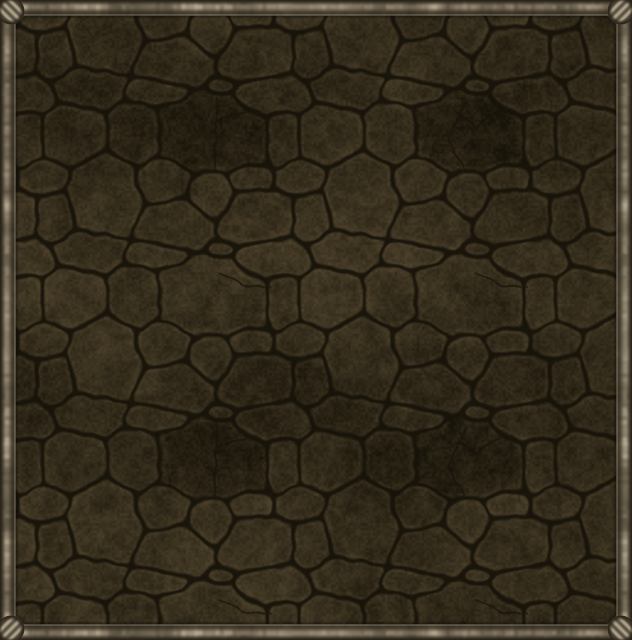
A WebGL 2 fragment shader for this texture:

```glsl
#version 300 es
precision highp float;
uniform vec2 u_resolution;
out vec4 fragColor;

// Lengths are in canvas heights
const vec2 CANVAS = vec2(0.988, 1.0);
const vec2 TILE = vec2(0.401, 0.2552);
const vec2 TILE_ORIGIN = vec2(0.026, 0.091);
const float JOINT_WIDTH = 0.0019;
const float JOINT_ROUNDING = 330.0;
const float CRACK_WIDTH = 0.0016;
const float WOBBLE = 0.006;
const float FRAME_WIDTH = 0.0245;
const float CORNER_RADIUS = 0.021;
const vec3 JOINT_COLOR = vec3(0.085, 0.07, 0.035);
const vec3 STONE_DARK = vec3(0.135, 0.112, 0.062);
const vec3 STONE_LIGHT = vec3(0.29, 0.247, 0.163);
const vec3 METAL_DARK = vec3(0.16, 0.14, 0.10);
const vec3 METAL_MID = vec3(0.40, 0.36, 0.29);
const vec3 METAL_LIGHT = vec3(0.68, 0.64, 0.55);

// Stones of one repeat: centres as fractions of the tile, and radii
const int STONES = 16;
const int BIG_STONE = 2;
const vec2 CENTER[STONES] = vec2[](
  vec2(.221, .755), vec2(.464, .755), vec2(.756, .75), vec2(.039, .735),
  vec2(.107, .48), vec2(.341, .357), vec2(.575, .449), vec2(.756, .378),
  vec2(.932, .224), vec2(.156, .235), vec2(.286, .02), vec2(.623, .184),
  vec2(.545, .0), vec2(.916, .469), vec2(.0, .97), vec2(.795, .04));
const vec2 RADIUS[STONES] = vec2[](
  vec2(.048, .046), vec2(.043, .046), vec2(.087, .064), vec2(.026, .049),
  vec2(.039, .026), vec2(.056, .063), vec2(.042, .036), vec2(.033, .039),
  vec2(.056, .042), vec2(.03, .039), vec2(.056, .031), vec2(.056, .043),
  vec2(.049, .021), vec2(.036, .02), vec2(.06, .031), vec2(.022, .013));

float hash(vec2 p) {
  vec3 q = fract(p.xyx * 0.1031);
  q += dot(q, q.yzx + 33.33);
  return fract((q.x + q.y) * q.z);
}

// Value noise that wraps after period cells
float noise(vec2 p, vec2 period) {
  vec2 i = floor(p), f = fract(p);
  f = f * f * (3.0 - 2.0 * f);
  vec2 a = mod(i, period), b = mod(i + 1.0, period);
  return mix(mix(hash(a), hash(vec2(b.x, a.y)), f.x),
             mix(hash(vec2(a.x, b.y)), hash(b), f.x), f.y);
}

float noise(vec2 p) { return noise(p + 64.0, vec2(4096.0)); }

float segment(vec2 p, vec2 a, vec2 b) {
  vec2 e = b - a;
  return length(p - a - e * clamp(dot(p - a, e) / dot(e, e), 0.0, 1.0));
}

vec2 toStone(vec2 p, int i) {
  vec2 d = p - CENTER[i] * TILE;
  return d - TILE * round(d / TILE);
}

// Elliptical distance in x, its gradient in yz
vec3 stoneField(vec2 p, int i) {
  vec2 d = toStone(p, i), r = RADIUS[i];
  float f = max(length(d / r), 1e-4);
  return vec3(f, d / (r * r) / f);
}

// Cracks across the big stone change with row and column
float crackDistance(vec2 d, vec2 id) {
  if (mod(id.y, 2.0) > 0.5)
    return min(segment(d, vec2(.012, .037), vec2(.05, .018)),
           min(segment(d, vec2(.05, .018), vec2(.09, .012)),
               segment(d, vec2(.04, .053), vec2(.094, .014))));
  if (mod(id.x, 2.0) < 0.5)
    return min(segment(d, vec2(.008, .055), vec2(.006, -.058)),
               segment(d, vec2(.008, .016), vec2(.055, .033)));
  return min(min(segment(d, vec2(-.004, .05), vec2(-.03, -.012)),
                 segment(d, vec2(-.03, -.012), vec2(-.006, -.055))),
             min(segment(d, vec2(-.012, .025), vec2(.015, .008)),
                 segment(d, vec2(.015, .008), vec2(.06, .04))));
}

vec3 paving(vec2 q, float px) {
  vec2 p = q - TILE_ORIGIN, id = floor(p / TILE);
  vec2 cells = vec2(22.0, 14.0), w = p / TILE * cells;
  p += WOBBLE * (vec2(noise(w, cells), noise(w + 7.3, cells)) - 0.5);

  // Nearest stone, then a soft minimum of the distances to its borders
  int nearest = 0;
  vec3 own = vec3(1e5);
  for (int i = 0; i < STONES; i++) {
    vec3 s = stoneField(p, i);
    if (s.x < own.x) { own = s; nearest = i; }
  }
  float sum = 0.0;
  for (int i = 0; i < STONES; i++) {
    if (i == nearest) continue;
    vec3 s = stoneField(p, i);
    sum += exp(-JOINT_ROUNDING * (s.x - own.x) / max(length(s.yz - own.yz), 1.0));
  }
  float edge = -log(max(sum, 1e-20)) / JOINT_ROUNDING;

  // Broad light, mottling, grain and a tone for each stone
  float tone = 0.43 + 0.13 * cos(6.2832 * (q.y - 0.577) / (2.0 * TILE.y));
  tone += 0.3 * (noise(q * 5.0) - 0.5) - 0.12 * smoothstep(0.6, 1.0, q.x);
  tone += 0.32 * (noise(q * 38.0) - 0.5) + 0.28 * (noise(q * 95.0) - 0.5);
  tone += 0.38 * (noise(q * 260.0) - 0.5);
  tone += 0.16 * (hash(vec2(nearest, 3)) - 0.5);
  tone += 0.16 * exp(-pow((edge - 0.006) / 0.003, 2.0));
  if (nearest == BIG_STONE && mod(id.y, 2.0) < 0.5) tone -= 0.24;
  vec3 color = mix(STONE_DARK, STONE_LIGHT, clamp(tone, -0.25, 1.3));

  float width = JOINT_WIDTH * (0.6 + 0.8 * noise(w * 0.5, cells * 0.5));
  float joint = 1.0 - smoothstep(width - px, width + px + 0.0015, edge);
  float crack = crackDistance(toStone(p, BIG_STONE), id);
  joint = max(joint, 0.8 - 0.8 * smoothstep(CRACK_WIDTH - px, CRACK_WIDTH + px, crack));
  return mix(color, JOINT_COLOR, joint * 0.9);
}

// Worn rounded bar with pale inner rim and corner caps
vec3 frame(vec2 q, vec2 c, float cap) {
  float t = min(c.x, c.y) / FRAME_WIDTH;
  float along = c.x < c.y ? q.y : q.x;
  float wear = noise(vec2(along * 34.0, 2.0)) + 0.6 * noise(vec2(along * 150.0, t * 2.0));
  float shade = smoothstep(0.0, 0.4, t) * (1.0 - 0.75 * smoothstep(0.45, 0.86, t));
  shade = shade * (0.35 + 0.45 * wear) + 0.4 * smoothstep(0.88, 0.95, t);
  float rib = 0.5 + 0.5 * cos((c.x - c.y) * 420.0);
  float dome = (0.4 + 0.6 * rib) * smoothstep(0.0, 0.009, -cap);
  shade = mix(shade, dome, smoothstep(0.001, -0.001, cap));
  return shade < 0.5 ? mix(METAL_DARK, METAL_MID, shade * 2.0)
                     : mix(METAL_MID, METAL_LIGHT, min(shade * 2.0 - 1.0, 1.0));
}

void main() {
  vec2 q = gl_FragCoord.xy / u_resolution * CANVAS;
  float px = 1.0 / min(u_resolution.x, u_resolution.y);
  vec2 c = min(q, CANVAS - q);
  float cap = length(c - 0.017) - CORNER_RADIUS;
  float border = min(min(c.x, c.y) - FRAME_WIDTH, cap);
  vec3 color = paving(q, px) * (0.6 + 0.4 * smoothstep(0.0, 0.006, border));
  color = mix(frame(q, c, cap), color, smoothstep(-px, px, border));
  fragColor = vec4(color, 1.0);
}
```
